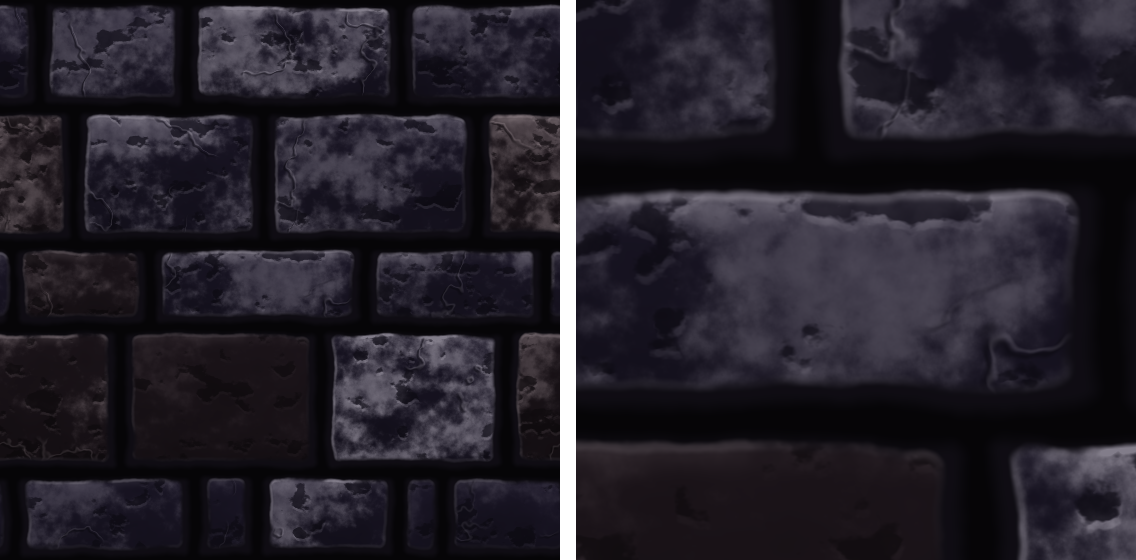
Left: the whole. Right: its middle third, enlarged.
A three.js fragment shader for this texture:

```glsl
// Dark violet stone wall: five uneven courses of worn, chipped and cracked blocks.
varying vec2 vUv;

float hash(vec2 p) {
  vec3 q = fract(p.xyx * 0.1031);
  q += dot(q, q.yzx + 33.33);
  return fract((q.x + q.y) * q.z);
}

float noise(vec2 p) {
  vec2 i = floor(p), f = fract(p);
  f = f * f * (3.0 - 2.0 * f);
  return mix(mix(hash(i), hash(i + vec2(1.0, 0.0)), f.x),
             mix(hash(i + vec2(0.0, 1.0)), hash(i + 1.0), f.x), f.y);
}

float fbm(vec2 p) {
  float sum = 0.0, amp = 0.52;
  for (int i = 0; i < 5; i++) {
    sum += amp * noise(p);
    p = mat2(1.6, 1.2, -1.2, 1.6) * p + 17.3;
    amp *= 0.5;
  }
  return sum;
}

// Distance inwards from the border of a rounded box.
float insideBox(vec2 p, vec2 lo, vec2 hi, float radius) {
  vec2 extent = 0.5 * (hi - lo);
  radius = min(radius, min(extent.x, extent.y));
  vec2 d = abs(p - 0.5 * (lo + hi)) - extent + radius;
  return radius - length(max(d, 0.0)) - min(max(d.x, d.y), 0.0);
}

// Narrows stone (left, right, wear) to the joints on either side of x.
void visitJoint(float x, float joint, float wear, inout vec3 stone) {
  joint -= step(x, joint);
  if (joint > stone.x) stone.xz = vec2(joint, wear);
  stone.y = min(stone.y, joint + 1.0);
}

float pits(vec2 s) {
  return smoothstep(0.62, 0.71, fbm(s * vec2(27.0, 38.0) + 60.0));
}

void main() {
  // Courses: vertical span, joints, and wear of the stone right of each joint.
  // Negative wear marks a warmer stone.
  vec2 span = vec2(0.0, 0.156);
  vec4 joints = vec4(0.027, 0.348, 0.460, 0.712);
  vec4 wears = vec4(0.42, 0.2, 0.72, 0.18);
  vec3 stone = vec3(-2.0, 2.0, 0.0);
  if (vUv.y > 0.805) {
    span = vec2(0.805, 1.0);
    joints = vec4(0.070, 0.335, 0.716, 0.716);
    wears = vec4(0.55, 0.78, 0.48, 0.48);
  } else if (vUv.y > 0.5625) {
    span = vec2(0.5625, 0.805);
    joints = vec4(0.133, 0.471, 0.853, 0.853);
    wears = vec4(0.68, 0.56, -0.58, -0.58);
  } else if (vUv.y > 0.414) {
    span = vec2(0.414, 0.5625);
    joints = vec4(0.023, 0.268, 0.651, 0.977);
    wears = vec4(-0.36, 0.54, 0.5, 0.4);
  } else if (vUv.y > 0.156) {
    span = vec2(0.156, 0.414);
    joints = vec4(0.215, 0.573, 0.905, 0.905);
    wears = vec4(-0.14, 0.95, -0.5, -0.5);
  } else {
    visitJoint(vUv.x, 0.790, 0.24, stone);
  }
  for (int i = 0; i < 4; i++) visitJoint(vUv.x, joints[i], wears[i], stone);

  // Coordinates local to the stone, with its own patch of noise.
  vec2 size = vec2(stone.y - stone.x, span.y - span.x);
  vec2 q = vUv - vec2(stone.x, span.x);
  vec2 uv = q / size;
  float wear = abs(stone.z);
  float seed = hash(vec2(floor(fract(stone.x + 1.0005) * 500.0), floor(span.x * 100.0)));
  vec2 s = q + floor(64.0 * vec2(seed, fract(seed * 37.0)));
  vec2 r = q + 0.014 * (vec2(fbm(s * 16.0), fbm(s * 16.0 + 40.0)) - 0.5);

  // Rounded body and the raised face within its bevel.
  float body = insideBox(r, vec2(0.005), size - 0.005, 0.014);
  float side = min(0.022, size.x * 0.2);
  float face = insideBox(r, vec2(side, 0.022), size - vec2(side, 0.013), 0.012);
  float faceMask = smoothstep(-0.003, 0.008, face);

  // Base tones.
  float cloud = fbm(s * vec2(10.0, 14.0));
  float grain = fbm(s * 65.0);
  vec3 tint = stone.z < 0.0 ? vec3(0.105, 0.077, 0.098) : vec3(0.098, 0.082, 0.142);
  vec3 color = mix(vec3(0.022, 0.018, 0.027), vec3(0.058, 0.049, 0.074), smoothstep(-0.002, 0.012, body));
  color = mix(color, tint * (0.55 + 0.3 * uv.y + 0.4 * cloud), faceMask);

  // Scuffed grey areas, heaviest at the upper left.
  float slope = dot(uv, vec2(-0.6, 0.75));
  float worn = smoothstep(0.4, 0.78, cloud + 0.34 * slope + 0.4 * (grain - 0.5) + 0.32 * (wear - 0.5));
  float light = worn * wear * (0.4 + 0.55 * grain) * faceMask;

  // Ragged light on the top and left edges, faint elsewhere.
  float top = size.y - r.y;
  float ragged = smoothstep(0.3, 0.62, fbm(s * 20.0 + 90.0));
  float lit = max(1.0 - smoothstep(0.014, 0.03, top), 0.75 - 0.75 * smoothstep(side, side + 0.01, r.x));
  float rim = 1.0 - smoothstep(0.0005, 0.005, abs(face - 0.002));
  light += rim * ragged * max(lit, 0.22) * (0.15 + 0.65 * wear);
  float glow = 1.0 - smoothstep(0.012, 0.03 + 0.02 * cloud, top);
  light += glow * faceMask * ragged * (0.1 + 0.5 * wear) * (0.4 + 0.6 * seed);

  // Pits with a bright lower lip, and pale cracks with a dark side.
  float pit = pits(s);
  float lip = max(pits(s + vec2(-0.001, 0.005)) - pit, 0.0);
  float veined = smoothstep(0.48, 0.62, noise(s * 9.0 + 30.0)) * faceMask;
  float crack = 1.0 - smoothstep(0.0, 0.016, abs(fbm(s * 8.0 + 20.0) - 0.5));
  float shade = 1.0 - smoothstep(0.0, 0.024, abs(fbm((s + vec2(0.003, 0.003)) * 8.0 + 20.0) - 0.5));
  light *= (1.0 - 0.7 * pit * faceMask) * (1.0 - 0.6 * shade * veined);
  light += lip * faceMask * 0.3 * wear + crack * veined * (0.1 + 0.22 * wear);
  color *= 1.0 - 0.3 * max(pit, shade * veined) * faceMask;

  vec3 scuff = stone.z < 0.0 ? vec3(0.53, 0.48, 0.50) : vec3(0.51, 0.49, 0.54);
  gl_FragColor = vec4(mix(color, scuff, clamp(light, 0.0, 1.0)), 1.0);
}
```
